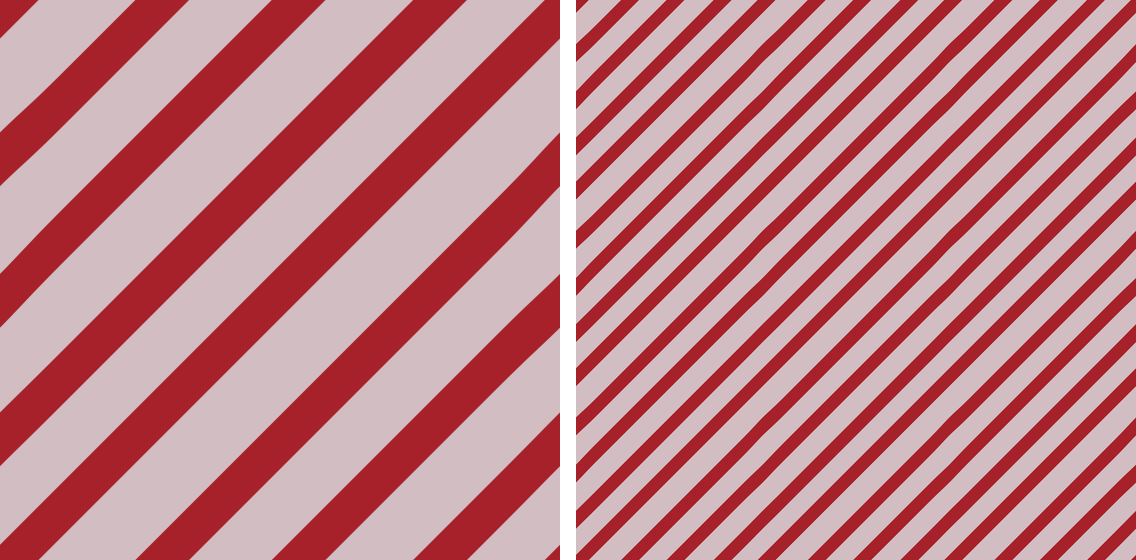
Left: one tile. Right: repeated 3 by 3.
Write a WebGL 1 fragment shader that draws this pattern.

```glsl
precision highp float;

uniform vec2 u_resolution;

const float PI = 3.14159265;
const vec3 PALE_PINK = vec3(0.822, 0.744, 0.759);
const vec3 DEEP_RED = vec3(0.651, 0.130, 0.161);

// Four evenly spaced stripes per tile, each nudged off its slot
const vec4 STRIPE_SLOTS = vec4(0.0, 0.25, 0.5, 0.75);
const vec4 STRIPE_NUDGE = vec4(0.0208, 0.0397, 0.0332, 0.0358);
const vec4 STRIPE_BEND = vec4(0.0, -0.0052, 0.0039, -0.0013);
const float STRIPE_HALF_WIDTH = 0.048;

// Periodic bump: 1 at whole values of x, fading quickly to 0
float edgeBump(float x, float sharpness) {
  return pow(abs(cos(PI * x)), sharpness);
}

// Shortest distance to each stripe centre on a wrapping unit axis
vec4 wrappedDistance(float position, vec4 centres) {
  return abs(fract(position - centres + 0.5) - 0.5);
}

// Coverage of the nearest stripe, softened across its border
float stripeCoverage(vec4 distances, float halfWidth, float softness) {
  vec2 pairs = min(distances.xy, distances.zw);
  float nearest = min(pairs.x, pairs.y);
  return 1.0 - smoothstep(-softness, softness, nearest - halfWidth);
}

void main() {
  vec2 uv = gl_FragCoord.xy / u_resolution;
  float softness = 1.0 / min(u_resolution.x, u_resolution.y);

  // Rising diagonals, bent slightly near the vertical borders
  float diagonal = uv.x - uv.y;
  vec4 centres = STRIPE_SLOTS + STRIPE_NUDGE + STRIPE_BEND * edgeBump(uv.x, 64.0);

  vec4 distances = wrappedDistance(diagonal, centres);
  float red = stripeCoverage(distances, STRIPE_HALF_WIDTH, softness);
  gl_FragColor = vec4(mix(PALE_PINK, DEEP_RED, red), 1.0);
}
```
